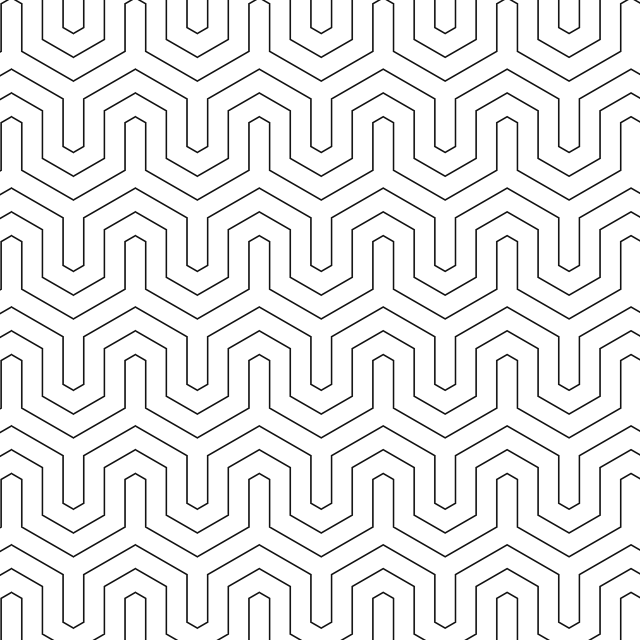
Give the GLSL for this pattern, as a three.js fragment shader.

```glsl
// Thin dark outlines of interlocking isometric arches on white.
// Each row nests three stepped zigzags; every one is a slope, a vertical riser
// and a slope again, mirrored about the arch axis and drawn by distance.

#define TILE_W 0.19362      // width of one arch repeat
#define TILE_H 0.18581      // height of one row
#define AXIS_X 0.0179       // first arch axis, from the left
#define PEAK_Y 0.1081       // first outer peak, from the top
#define LINE_WIDTH 0.00247
#define EDGE_SOFT 0.0010
#define INK vec3(0.065)
#define PAPER vec3(1.0)

varying vec2 vUv;

float segmentDistance(vec2 p, vec2 a, vec2 b) {
  vec2 ap = p - a;
  vec2 ab = b - a;
  return length(ap - ab * clamp(dot(ap, ab) / dot(ab, ab), 0.0, 1.0));
}

// Half a zigzag: x runs outward from the axis, y runs down from the peak.
// The slopes overshoot both mirror lines so the tips stay sharp.
float zigzagDistance(vec2 p, float riserX) {
  float gridStep = TILE_H / 5.0;
  float slope = 3.0 * gridStep / TILE_W;
  float overshoot = TILE_W / 24.0;
  float endX = 0.5 * TILE_W + overshoot;
  float drop = 2.0 * gridStep;

  vec2 start = vec2(-overshoot, -overshoot * slope);
  vec2 riserTop = vec2(riserX, riserX * slope);
  vec2 riserBottom = riserTop + vec2(0.0, drop);
  vec2 end = vec2(endX, endX * slope + drop);

  float d = segmentDistance(p, start, riserTop);
  d = min(d, segmentDistance(p, riserTop, riserBottom));
  return min(d, segmentDistance(p, riserBottom, end));
}

void main() {
  // Fold the canvas into one mirrored half repeat, with y pointing down
  float column = fract((vUv.x - AXIS_X) / TILE_W + 0.5) - 0.5;
  vec2 cell = vec2(abs(column) * TILE_W, mod(1.0 - vUv.y - PEAK_Y, TILE_H));

  // Nearest of the three nested zigzags in this row and its neighbours
  float d = 1.0;
  for (int row = -1; row <= 1; row++) {
    for (int nest = 0; nest < 3; nest++) {
      float peak = TILE_H * (float(row) + float(nest) / 5.0);
      float riserX = TILE_W * (5.0 - 2.0 * float(nest)) / 12.0;
      d = min(d, zigzagDistance(cell - vec2(0.0, peak), riserX));
    }
  }

  // Ink the line with a soft edge
  float halfWidth = 0.5 * LINE_WIDTH;
  float ink = 1.0 - smoothstep(halfWidth - EDGE_SOFT, halfWidth + EDGE_SOFT, d);
  gl_FragColor = vec4(mix(PAPER, INK, ink), 1.0);
}
```
